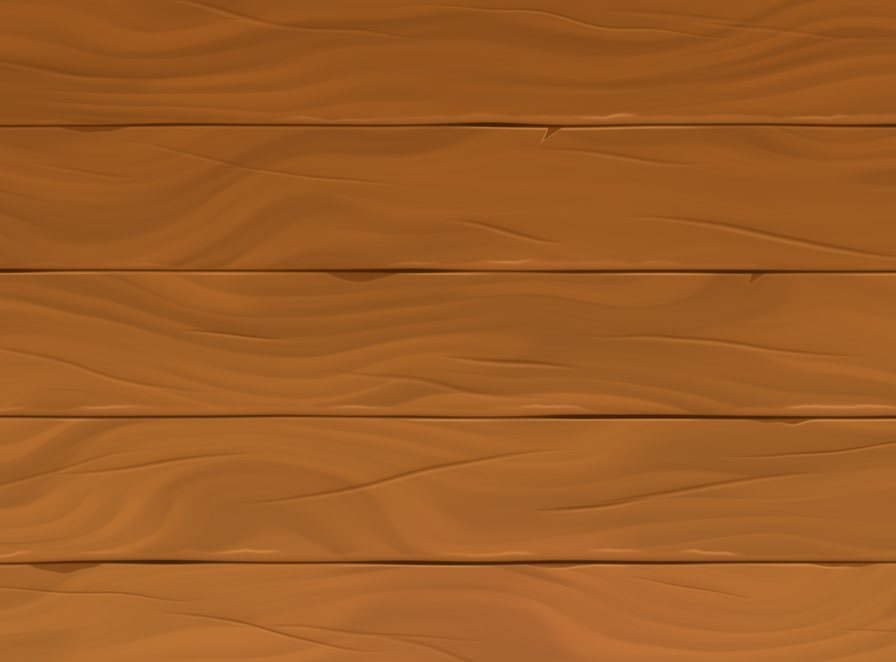
Give the GLSL for this texture, as a Shadertoy shader.

```glsl
// Painted wooden planks: five horizontal boards with wavy grain, cracks and worn edges.

#define PITCH 0.2203        // plank height, in canvas heights
#define FIRST_SEAM 0.150    // height of the lowest seam
#define GAP 0.0013          // smallest half width of a seam
#define CRACKS 6            // cracks per plank
#define BANDS 24.0          // grain bands per canvas height
#define WOOD_TOP vec3(0.575, 0.322, 0.108)
#define WOOD_LOW vec3(0.682, 0.420, 0.180)
#define DARK vec3(0.420, 0.205, 0.030)
#define SEAM vec3(0.265, 0.130, 0.020)
#define LIGHT vec3(0.860, 0.570, 0.310)
#define BEVEL vec3(0.720, 0.430, 0.190)

float hash(vec2 p) {
    vec3 q = fract(vec3(p.xyx) * 0.1031);
    q += dot(q, q.yzx + 33.33);
    return fract((q.x + q.y) * q.z);
}

float noise(vec2 p) {
    vec2 i = floor(p), f = fract(p);
    f = f * f * (3.0 - 2.0 * f);
    return mix(mix(hash(i), hash(i + vec2(1, 0)), f.x),
               mix(hash(i + vec2(0, 1)), hash(i + vec2(1, 1)), f.x), f.y);
}

float fbm(vec2 p) {
    float sum = 0.0, amp = 0.5;
    for (int i = 0; i < 4; i++) {
        sum += amp * noise(p);
        p = p * 2.03 + 17.3;
        amp *= 0.5;
    }
    return sum;
}

float bump(float d, float w) { return exp(-d * d / (w * w)); }

// Soft streaks, lens-shaped patches and one-sided ridges, around zero
float grain(vec2 p, float seed) {
    vec2 q = p + vec2(seed * 5.7, seed * 3.1);
    float warp = noise(q * vec2(2.6, 4.0)) + 0.3 * noise(q * vec2(6.0, 11.0));
    float ridge = fract(p.y * BANDS + warp * 4.5);
    float saw = smoothstep(0.0, 0.85, ridge) * (1.0 - smoothstep(0.86, 1.0, ridge));
    float mask = smoothstep(0.4, 0.8, noise(q * vec2(3.0, 14.0) + 40.0));
    float patches = smoothstep(0.50, 0.64, noise(vec2(q.x * 2.4, q.y * 22.0 + warp * 5.0)));
    float streaks = fbm(vec2(q.x * 3.5, q.y * 55.0 + warp * 10.0)) - 0.47;
    return (saw - 0.4) * mask * 0.075 - (patches - 0.4) * 0.065 + streaks * 0.10;
}

// Tapered S-shaped cracks: x = dark amount, y = lit lower lip
vec2 cracks(vec2 p, float row, float width) {
    vec2 ink = vec2(0.0);
    float lean = hash(vec2(row, 3.0)) > 0.5 ? 1.0 : -1.0;
    for (int i = 0; i < CRACKS; i++) {
        vec2 id = vec2(float(i) + 11.0, row + 5.0);
        float size = hash(id + 20.0);
        float len = mix(0.08, 0.27, size);
        float x = width * (float(i) + hash(id)) / float(CRACKS);
        float y = FIRST_SEAM + PITCH * (row + mix(0.22, 0.85, hash(id + 7.0)));
        float t = (p.x - x) / len;
        float taper = max(0.0, 1.0 - t * t);
        float slope = lean * mix(0.06, 0.30, hash(id + 31.0));
        y += slope * len * (t - t * t * t / 3.0) + 0.012 * (noise(vec2(p.x * 11.0, size * 90.0)) - 0.5);
        float d = p.y - y;
        float strength = taper * mix(0.35, 1.0, hash(id + 53.0));
        float w = 0.0014 + 0.0022 * taper * hash(id + 47.0);
        float shade = smoothstep(-0.001, 0.001, d) * exp(-max(d, 0.0) / 0.010);
        ink = max(ink, strength * vec2(0.45 * bump(d, w) + 0.20 * shade, 0.30 * bump(d + 1.8 * w, w)));
    }
    return ink;
}

// Depth of the rounded chips and slanted notches in a plank's upper edge
float chipDepth(float x, float e, float seam) {
    vec2 id = vec2(floor(x / 0.34), seam + 60.0);
    float notch = step(0.6, hash(id));
    float halfWidth = mix(0.060, 0.012, notch);
    float centre = (id.x + mix(0.25, 0.75, hash(id + 9.0))) * 0.34;
    float s = abs(x - centre - e * notch * 0.9) / halfWidth;
    float depth = mix(0.020, 0.045, notch) * (0.5 + 0.5 * hash(id + 4.0));
    float profile = mix(1.0 - s * s, 1.0 - s, notch) * (0.7 + 0.5 * noise(vec2(x * 40.0, seam)));
    return depth * max(0.0, profile) * step(0.4, hash(id + 15.0));
}

void mainImage(out vec4 fragColor, in vec2 fragCoord) {
    vec2 p = fragCoord / iResolution.y;
    float width = iResolution.x / iResolution.y;
    float px = 1.0 / iResolution.y;

    // Signed distance to the nearest seam, positive above it
    float seam = floor((p.y - FIRST_SEAM) / PITCH + 0.5);
    float wobble = 0.003 * (noise(vec2(p.x * 7.0, seam * 9.0)) - 0.5);
    float e = p.y - FIRST_SEAM - seam * PITCH - wobble;
    float row = e > 0.0 ? seam : seam - 1.0;

    // Wood: vertical light, warm glow near the bottom, grain
    vec3 col = mix(WOOD_LOW, WOOD_TOP, smoothstep(-0.1, 1.0, p.y));
    vec2 glow = (p - vec2(0.58 * width, 0.05)) / vec2(0.35, 0.16);
    col += vec3(0.015, -0.008, 0.018) * exp(-dot(glow, glow));
    col *= 1.0 + grain(p, row);

    // Cracks fade out close to the plank edges
    vec2 ink = cracks(p, row, width) * smoothstep(0.008, 0.025, abs(e));
    col = mix(mix(col, LIGHT, ink.y), DARK, ink.x);

    // Worn bevel on the lower edge of each plank, in uneven patches
    float wear = smoothstep(0.15, 0.85, noise(vec2(p.x * 4.0, seam * 13.0 + 2.0)));
    float rough = fbm(vec2(p.x * 22.0, seam * 7.0));
    float top = 0.005 + 0.010 * wear + 0.012 * (rough - 0.45);
    float above = smoothstep(-px, px, e);
    float spark = smoothstep(0.35, 0.8, noise(vec2(p.x * 13.0, seam * 3.0 + 44.0)));
    col = mix(col, BEVEL, (0.25 + 0.4 * wear) * above * (1.0 - smoothstep(top - 0.004, top + 0.002, e)));
    col = mix(col, LIGHT, 0.65 * wear * spark * above * bump(e - top, 0.0024));

    // Chips and the lit lip on the upper edge of each plank
    float depth = chipDepth(p.x, e, seam);
    float inside = (1.0 - above) * smoothstep(0.0, 0.004, depth);
    col = mix(col, DARK, 0.5 * inside * smoothstep(-0.002, 0.002, e + depth));
    float lip = smoothstep(0.3, 0.8, noise(vec2(p.x * 9.0, seam * 5.0 + 30.0)));
    col = mix(col, LIGHT, (1.0 - above) * (0.12 + 0.5 * lip) * bump(e + max(depth, 0.0045), 0.0018));

    // Uneven dark gap with a soft brown shadow above it
    float thick = noise(vec2(p.x * 8.0, seam * 4.0 + 70.0));
    float gap = GAP + 0.0018 * thick * thick;
    col = mix(col, DARK, (0.5 + 0.4 * thick) * above * exp(-abs(e) / 0.0055));
    float line = 1.0 - smoothstep(gap - px, gap + 1.3 * px, abs(e));
    col = mix(col, SEAM, line * (0.65 + 0.35 * thick));

    fragColor = vec4(col, 1.0);
}
```
